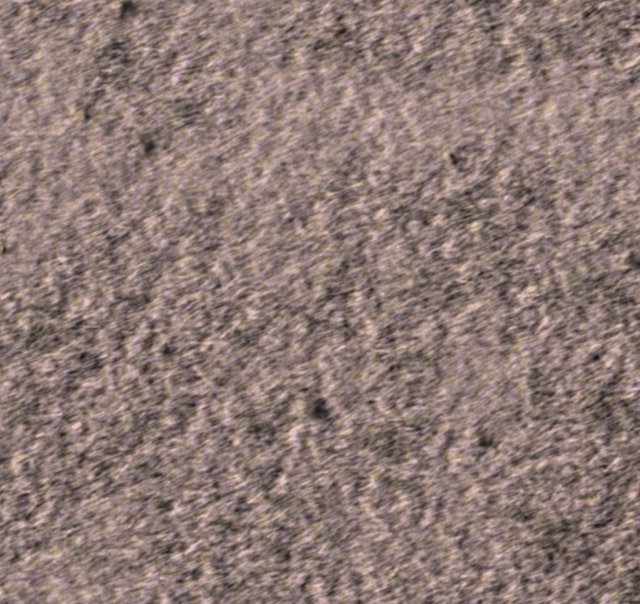
Write a Shadertoy shader that draws this texture.

```glsl
// Dry, sunlit earth with withered grass: slanted gradient-noise fibres over
// clumpy relief lit from the left, with bare pink patches, scattered straws,
// a few dark burrows and one pale bent twig.

#define BASE_TONE 0.490
#define FIBRE_ANGLE 0.42
#define FIBRE_FREQ vec2(46.0, 118.0)
#define FIBRE_GAIN 0.23
#define CLUMP_FREQ 25.0
#define RELIEF_GAIN 0.23
#define TUFT_SHADE 0.15
#define PATCH_SHADE 0.075
#define GRAIN_GAIN 0.075
#define LIGHT_STEP vec2(-0.014, 0.006)
#define STRAW_GRID 17.0
#define BURROW_GRID 5.0

float hash(vec2 p) {
    vec3 q = fract(vec3(p.xyx) * 0.1031);
    q += dot(q, q.yzx + 33.33);
    return fract((q.x + q.y) * q.z);
}

vec2 hash2(vec2 p) {
    return vec2(hash(p), hash(p + 71.7));
}

float cornerSlope(vec2 cell, vec2 offset) {
    float angle = 6.2832 * hash(cell + 200.0);
    return dot(vec2(cos(angle), sin(angle)), offset);
}

float gradientNoise(vec2 p) {
    vec2 i = floor(p), f = p - i;
    vec2 u = f * f * f * (f * (f * 6.0 - 15.0) + 10.0);
    vec2 e = vec2(1.0, 0.0);
    return mix(mix(cornerSlope(i, f), cornerSlope(i + e, f - e), u.x),
               mix(cornerSlope(i + e.yx, f - e.yx), cornerSlope(i + 1.0, f - 1.0), u.x), u.y);
}

mat2 rotation(float a) {
    return mat2(cos(a), -sin(a), sin(a), cos(a));
}

float clumpHeight(vec2 p) {
    vec2 q = rotation(-0.5) * p;
    q += 0.008 * gradientNoise(p * 45.0 + 60.0);
    return gradientNoise(q * CLUMP_FREQ) + 0.7 * gradientNoise(q * CLUMP_FREQ * 2.1 + 9.0)
         + 0.7 * gradientNoise(q * CLUMP_FREQ * 0.5 + 25.0);
}

// Three octaves, the finest nearly round so the fibres break up
float fibres(vec2 p) {
    float bend = gradientNoise(p * 16.0 + 40.0);
    vec2 q = rotation(FIBRE_ANGLE) * p + 0.006 * vec2(0.0, bend);
    return gradientNoise(q * FIBRE_FREQ) + 0.75 * gradientNoise(q * FIBRE_FREQ * 1.7 + 17.0)
         + 0.5 * gradientNoise(q * FIBRE_FREQ.yy * vec2(0.75, 1.2) + 53.0);
}

float segmentDistance(vec2 p, vec2 halfSpan) {
    float t = clamp(dot(p, halfSpan) / dot(halfSpan, halfSpan), -1.0, 1.0);
    return length(p - halfSpan * t);
}

// Pale blades, at most one per grid cell
float straws(vec2 p, float pixel) {
    float cover = 0.0;
    vec2 home = floor(p * STRAW_GRID);
    for (int k = 0; k < 9; k++) {
        vec2 cell = home + vec2(k % 3 - 1, k / 3 - 1);
        vec2 seed = hash2(cell + 13.0);
        float angle = FIBRE_ANGLE + 1.1 * (seed.x - 0.5);
        vec2 halfSpan = mix(0.005, 0.017, seed.y * seed.y) * vec2(cos(angle), sin(angle));
        float d = segmentDistance(p - (cell + hash2(cell)) / STRAW_GRID, halfSpan);
        float blade = 1.0 - smoothstep(0.0006, 0.0022 + pixel, d);
        cover = max(cover, blade * step(0.3, hash(cell + 5.0)));
    }
    return cover;
}

// x: dark hollow, y: sunlit lip on its left
vec2 burrows(vec2 p) {
    vec2 result = vec2(0.0);
    vec2 home = floor(p * BURROW_GRID);
    vec2 ragged = p + 0.014 * vec2(gradientNoise(p * 55.0), gradientNoise(p * 55.0 + 30.0));
    for (int k = 0; k < 9; k++) {
        vec2 cell = home + vec2(k % 3 - 1, k / 3 - 1);
        float radius = mix(0.008, 0.016, hash(cell + 3.0));
        vec2 d = (ragged - (cell + hash2(cell + 8.0)) / BURROW_GRID) / radius;
        vec2 lip = d + vec2(1.3, -0.5);
        float present = step(0.74, hash(cell + 21.0));
        result = max(result, present * exp(-vec2(dot(d, d), dot(lip, lip))));
    }
    return result;
}

float twig(vec2 p, float pixel) {
    float along = (p.x - 0.405) / 0.115;
    float rise = sqrt(clamp(along, 0.0, 1.0));
    float d = abs(p.y - 0.79 - 0.088 * rise) / sqrt(1.0 + 0.15 / max(along, 0.02));
    float ends = smoothstep(0.0, 0.06, along) * (1.0 - smoothstep(0.85, 1.0, along));
    return ends * (1.0 - smoothstep(0.001, 0.003 + pixel, d));
}

void mainImage(out vec4 fragColor, in vec2 fragCoord) {
    vec2 p = fragCoord / iResolution.y;
    float pixel = 1.0 / iResolution.y;

    // Grass cover thins out toward the upper left
    float patches = gradientNoise(p * 3.2 + 4.0) + 0.7 * gradientNoise(p * 8.0 + 2.0);
    patches += 0.25 * (p.x - p.y);
    float cover = smoothstep(-0.45, 0.35, patches + 0.08);

    // Relief, tuft shadows and fibres
    float height = clumpHeight(p);
    float relief = height - clumpHeight(p + LIGHT_STEP);
    float tuft = smoothstep(0.08, 0.6, height) * mix(0.3, 1.0, cover);
    float grain = gradientNoise(p * 165.0);
    float tone = BASE_TONE - PATCH_SHADE * patches - TUFT_SHADE * (tuft - 0.15) + GRAIN_GAIN * grain;
    tone += mix(0.75, 1.1, cover) * (FIBRE_GAIN * fibres(p) + RELIEF_GAIN * relief);

    // Straws, twig and burrows
    vec2 burrow = burrows(p);
    tone += 0.15 * straws(p, pixel) * mix(0.4, 1.0, cover) + 0.10 * burrow.y;
    tone = mix(tone, 0.66, 0.8 * twig(p, pixel));
    tone = mix(tone, 0.09, 0.9 * burrow.x);
    tone = clamp(tone, 0.08, 0.80);

    // Warm sunlit edges, mauve shade, olive tufts
    vec3 mauve = vec3(1.11, 0.955, 0.985), warm = vec3(1.13, 0.965, 0.85);
    vec3 olive = vec3(1.07, 0.985, 0.85);
    float rim = clumpHeight(p - 0.6 * LIGHT_STEP) - height;
    float warmth = 0.42 + 0.8 * rim + 1.0 * gradientNoise(p * 60.0 + 6.0) + 0.5 * burrow.y;
    vec3 tint = mix(mauve, warm, clamp(warmth, 0.0, 1.0));
    tint = mix(tint, olive, 0.45 * tuft);
    fragColor = vec4(tone * tint, 1.0);
}
```
